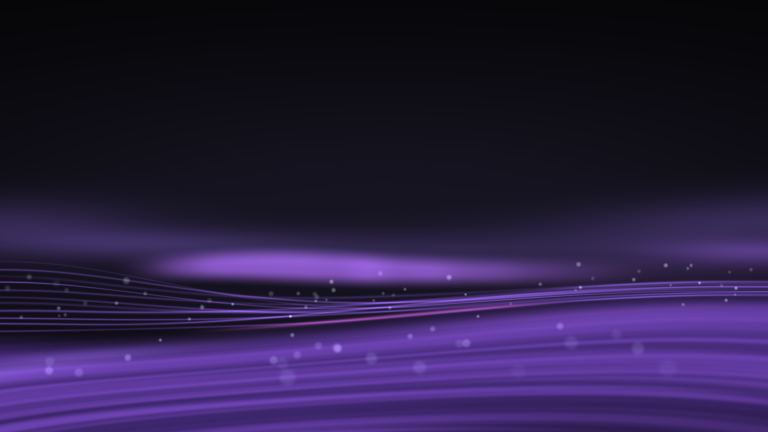
Give the GLSL for this background, as a Shadertoy shader.

```glsl
// Violet silk threads flowing under a dark sky, with a blurred glow on the horizon.
// Haze is built from soft ellipses, the cloth from noise stretched along a curve,
// and the threads and bokeh specks from loops around that same curve.

float hash(float n) {
    n = fract(n * 0.1031);
    n *= n + 33.33;
    return fract(n * (n + n));
}

float noise(float x) {
    float i = floor(x), f = fract(x);
    return mix(hash(i + 7.0), hash(i + 8.0), f * f * (3.0 - 2.0 * f));
}

// Soft ellipse centred at c with radii r
float blob(vec2 p, vec2 c, vec2 r) {
    vec2 d = (p - c) / r;
    return exp(-dot(d, d));
}

// Height of the main fold across the canvas
float fold(float x) {
    return 0.245 + 0.09 * smoothstep(0.1, 0.95, x);
}

vec3 sky(vec2 p) {
    float light = blob(p, vec2(0.5, 0.52), vec2(0.75, 0.36));
    return mix(vec3(0.016, 0.016, 0.02), vec3(0.085, 0.078, 0.128), light);
}

// Out-of-focus mist and the bright strip on the horizon
vec3 horizon(vec2 p) {
    vec3 mist = vec3(0.22, 0.16, 0.36);
    vec3 c = mist * 0.62 * blob(p, vec2(0.0, 0.475), vec2(0.2, 0.065));
    c += mist * 0.55 * blob(p, vec2(0.2, 0.435), vec2(0.2, 0.035));
    c += mist * 0.45 * blob(p, vec2(0.52, 0.41), vec2(0.3, 0.05));
    float slope = p.y - 0.12 * (p.x - 0.9);
    c += mist * 0.7 * blob(vec2(p.x, slope), vec2(1.0, 0.475), vec2(0.3, 0.065));
    c += vec3(0.23, 0.14, 0.35) * blob(p, vec2(1.0, 0.415), vec2(0.15, 0.03));

    float top = 0.392 + 0.022 * blob(p, vec2(0.36, p.y), vec2(0.16, 1.0));
    float strip = smoothstep(top + 0.022, top - 0.022, p.y)
                * smoothstep(0.338, 0.378, p.y + 0.012 * smoothstep(0.25, 0.5, p.x));
    strip *= smoothstep(0.14, 0.29, p.x) * (1.0 - 0.85 * smoothstep(0.5, 0.88, p.x));
    strip *= 0.9 + 0.2 * noise(p.x * 23.0);
    return c + vec3(0.41, 0.24, 0.58) * strip;
}

// Blurred cloth in the foreground: streaks bend from a low arch up to the fold
vec3 cloth(vec2 p, vec3 back) {
    float edge = fold(p.x) - 0.03 + 0.015 * smoothstep(0.2, 0.9, p.x);
    float arch = 0.25 - 0.085 * pow((p.x - 0.62) / 0.62, 2.0);
    float depth = edge - p.y;
    float s = mix(arch, edge, p.y / 0.3) - p.y;
    float streak = 0.5 * noise(s * 34.0 + p.x * 0.6 + 3.0)
                 + 0.32 * noise(s * 75.0 - p.x * 0.9 + 20.0)
                 + 0.18 * noise(s * 150.0 + p.x + 50.0);
    vec3 silk = mix(vec3(0.23, 0.145, 0.41), vec3(0.44, 0.27, 0.72),
                    smoothstep(0.2, 0.8, streak));
    silk += vec3(0.12, 0.09, 0.16) * blob(p, vec2(0.02, 0.145 + 0.25 * p.x), vec2(0.32, 0.022));
    silk += vec3(0.07, 0.04, 0.08) * blob(vec2(p.x, depth), vec2(0.75, 0.035), vec2(0.25, 0.025));
    silk *= 1.0 - 0.3 * smoothstep(0.13, 0.0, p.y) * smoothstep(0.35, 0.8, p.x);
    return mix(back, silk, smoothstep(-0.02, 0.045, depth));
}

// Sharp threads that fan out on the left and gather on the right
vec3 threads(vec2 p, float px) {
    vec3 sum = vec3(0.0);
    float fan = exp(-9.0 * p.x * p.x);
    float gather = smoothstep(0.1, 0.55, p.x);
    for (int i = 0; i < 11; i++) {
        float k = float(i), t = k / 10.0;
        float y = fold(p.x) + (0.16 * t - 0.012) * fan
                + (0.036 * fract(k * 0.618) - 0.02) * gather
                + 0.002 * sin(p.x * 9.0 + k * 2.0);
        float w = max(0.0018 + 0.0014 * hash(k + 31.0), 0.7 * px);
        float d = (p.y - y) / w;
        float shine = (0.25 + 0.75 * hash(k + 11.0)) * (0.45 + 0.55 * noise(p.x * 6.0 + k * 9.0));
        shine *= mix(1.0, 0.65, t * fan) * mix(1.0, 0.8, gather);
        sum += vec3(0.42, 0.27, 0.68) * shine * (exp(-d * d) + 0.07 * exp(-abs(d) * 0.25));
    }
    float pink = (p.y - fold(p.x) + 0.02) / max(0.004, px);
    float reach = smoothstep(0.22, 0.45, p.x) * smoothstep(0.76, 0.6, p.x);
    return sum + vec3(0.42, 0.17, 0.4) * reach * exp(-pink * pink);
}

// Specks of dust: small and bright near the fold, wide and faint away from it
vec3 dust(vec2 p, float aspect, float px) {
    vec3 sum = vec3(0.0);
    for (int i = 0; i < 80; i++) {
        float k = float(i) * 5.0;
        float x = hash(k + 101.0);
        float off = hash(k + 102.0) + hash(k + 103.0) - 1.0;
        off *= off < 0.0 ? 0.24 : 0.08;
        off += 0.06 * exp(-9.0 * x * x);
        float r = 0.0032 + 0.13 * max(-off - 0.03, 0.0) + 0.05 * max(off - 0.02, 0.0);
        r *= 0.8 + 0.6 * hash(k + 104.0);
        float d = length((p - vec2(x, fold(x) + off)) * vec2(aspect, 1.0));
        float gain = 0.55 * min(1.0, pow(0.0045 / r, 1.1)) * (0.3 + 0.7 * hash(k + 105.0));
        sum += vec3(0.72, 0.85, 0.85) * gain * smoothstep(r + px, r * 0.55 - px, d);
    }
    return sum;
}

void mainImage(out vec4 fragColor, in vec2 fragCoord) {
    vec2 p = fragCoord / iResolution.xy;
    float px = 1.0 / iResolution.y;
    vec3 color = sky(p) + horizon(p);
    color = cloth(p, color);
    color += threads(p, px) + dust(p, iResolution.x / iResolution.y, px);
    fragColor = vec4(clamp(color, 0.0, 1.0), 1.0);
}
```
